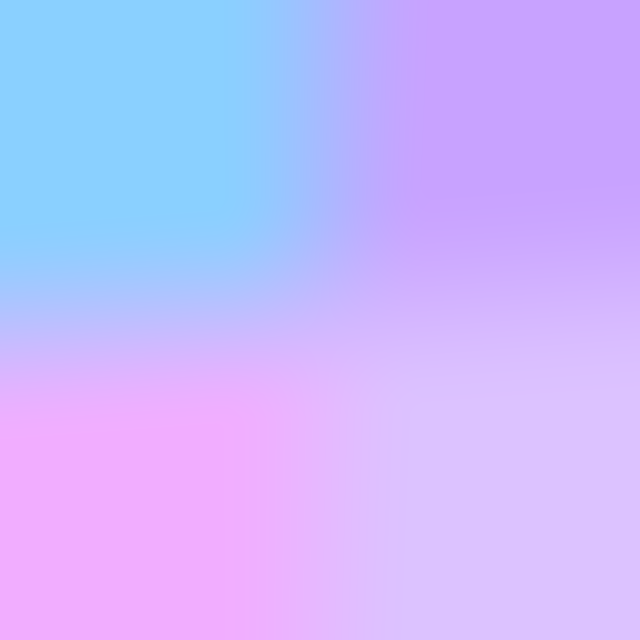
A three.js fragment shader for this background:

```glsl
// Soft four-corner pastel gradient: blue, violet, pink and lavender fields.
#define SEAM_X 0.503          // horizontal place of the left/right seam
#define SEAM_X_LEAN 0.018     // how far the seam leans right towards the top
#define SEAM_Y 0.484          // height of the top/bottom seam at the left side
#define SEAM_Y_TILT 0.074     // rise of that seam across the canvas
#define BLEND_X_LOW 0.155     // half width of the side blend at the bottom
#define BLEND_X_HIGH 0.180    // half width of the side blend at the top
#define BLEND_Y 0.182         // half height of the vertical blend

varying vec2 vUv;

const vec3 SKY_BLUE = vec3(0.540, 0.815, 1.0);
const vec3 VIOLET   = vec3(0.785, 0.635, 1.0);
const vec3 PINK     = vec3(0.945, 0.680, 1.0);
const vec3 LAVENDER = vec3(0.862, 0.760, 1.0);

// Smooth 0 to 1 ramp centred on a signed distance of zero.
float softStep(float signedDist, float halfWidth) {
  return smoothstep(-halfWidth, halfWidth, signedDist);
}

void main() {
  // Signed distances to the two slightly slanted seams
  float sideDist = vUv.x - SEAM_X - SEAM_X_LEAN * (vUv.y - 0.5);
  float riseDist = vUv.y - SEAM_Y - SEAM_Y_TILT * vUv.x;

  // Blend weights
  float right = softStep(sideDist, mix(BLEND_X_LOW, BLEND_X_HIGH, vUv.y));
  float upper = softStep(riseDist, BLEND_Y);

  // Side-to-side layers, then bottom to top
  vec3 lowerLayer = mix(PINK, LAVENDER, right);
  vec3 upperLayer = mix(SKY_BLUE, VIOLET, right);
  gl_FragColor = vec4(mix(lowerLayer, upperLayer, upper), 1.0);
}
```
